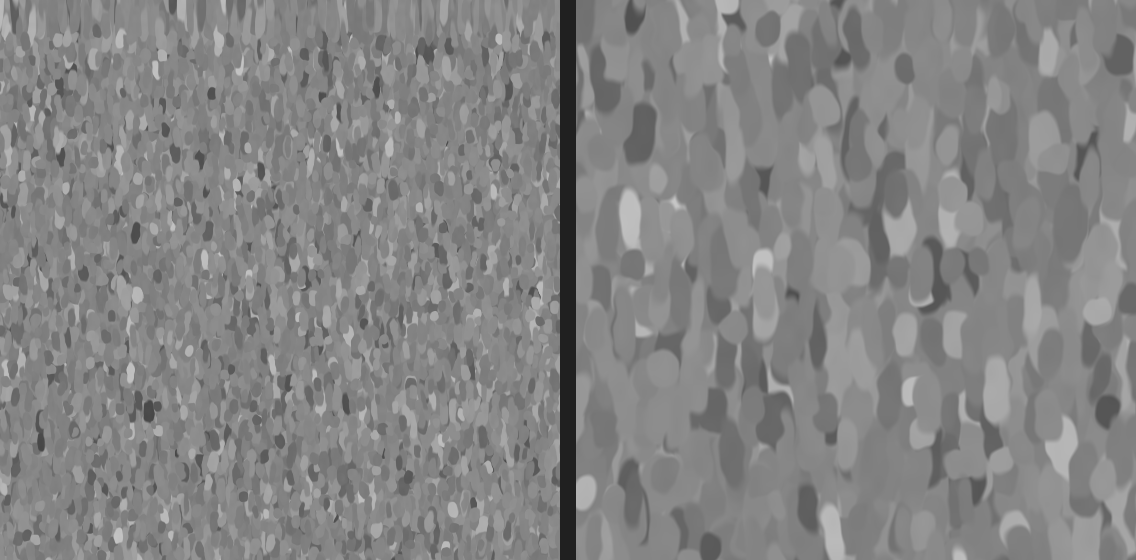
Left: the whole. Right: its middle third, enlarged.
Write a Shadertoy shader that draws this texture.

```glsl
// Grey fibrous grain: overlapping upright dabs of flat tone with wobbly edges.
// Layers of jittered cells are painted over one another, coarse to fine,
// and the grain is drawn out into longer streaks along the top border.

#define LAYERS 8
#define CELL vec2(0.021, 0.043)   // mean spacing of the dabs
#define MEAN_TONE 0.524
#define TONE_CORE 0.10            // spread of the common greys
#define TONE_TAIL 0.15            // extra spread of rare darks and lights
#define EDGE_SOFT 0.0012
#define LEAN 0.16
#define WOBBLE 0.0036
#define STREAK_START 0.945
#define STREAK_SQUEEZE 0.62

// Integer hash: three values in 0..1 per cell and salt
vec3 hash3(ivec2 cell, int salt) {
    uvec3 v = uvec3(ivec3(cell, salt)) * 1664525u + 1013904223u;
    v.x += v.y * v.z; v.y += v.z * v.x; v.z += v.x * v.y;
    v ^= v >> 16u;
    v.x += v.y * v.z; v.y += v.z * v.x; v.z += v.x * v.y;
    return vec3(v >> 8u) / 16777216.0;
}

// Smooth value noise with three channels
vec3 noise3(vec2 p, int salt) {
    ivec2 i = ivec2(floor(p));
    vec2 f = fract(p);
    f = f * f * (3.0 - 2.0 * f);
    vec3 low = mix(hash3(i, salt), hash3(i + ivec2(1, 0), salt), f.x);
    vec3 high = mix(hash3(i + ivec2(0, 1), salt), hash3(i + ivec2(1, 1), salt), f.x);
    return mix(low, high, f.y);
}

// Peaked tone distribution with long tails, from two uniform values
float dabTone(vec2 u) {
    float t = u.x + u.y - 1.0;
    return MEAN_TONE + t * (TONE_CORE + TONE_TAIL * t * t);
}

// Approximate distance to a rounded, slightly boxy ellipse
float dabDistance(vec2 q, vec2 radius) {
    vec2 a = pow(abs(q / radius), vec2(2.4));
    return (pow(a.x + a.y, 1.0 / 2.4) - 1.0) * radius.x;
}

// Paint one layer of dabs over the tone below
float paintLayer(float tone, vec2 p, int layer) {
    float depth = float(layer) / float(LAYERS - 1);
    vec2 cell = CELL * mix(1.2, 0.72, depth);
    float presence = mix(1.0, 0.55, depth);
    vec2 g = p / cell + float(layer) * vec2(0.37, 0.61);
    ivec2 home = ivec2(floor(g));

    for (int y = -1; y <= 1; y++)
    for (int x = -1; x <= 1; x++) {
        ivec2 id = home + ivec2(x, y);
        vec3 place = hash3(id, layer * 3 + 10);
        vec3 shape = hash3(id, layer * 3 + 11);
        vec3 shade = hash3(id, layer * 3 + 12);
        if (place.z > presence) continue;

        vec2 q = (g - vec2(id) - place.xy) * cell;
        q.x += (shape.z - 0.5) * 2.0 * LEAN * q.y;
        vec2 radius = cell * mix(vec2(0.30, 0.25), vec2(0.58, 0.68), shape.xy);
        float cover = smoothstep(EDGE_SOFT, -EDGE_SOFT, dabDistance(q, radius));
        tone = mix(tone, dabTone(shade.xy), cover);
    }
    return tone;
}

void mainImage(out vec4 fragColor, in vec2 fragCoord) {
    vec2 p = fragCoord / iResolution.y;

    // Faint mottling inside the dabs
    float mottle = (noise3(p * vec2(150.0, 90.0), 2).x - 0.5) * 0.018;

    // Long streaks at the top, then ragged outlines
    p.y -= STREAK_SQUEEZE * max(p.y - STREAK_START, 0.0);
    p += (noise3(p * vec2(140.0, 100.0), 1).xy - 0.5) * WOBBLE;

    float tone = MEAN_TONE;
    for (int layer = 0; layer < LAYERS; layer++) {
        tone = paintLayer(tone, p, layer);
    }
    fragColor = vec4(vec3(tone + mottle), 1.0);
}
```
